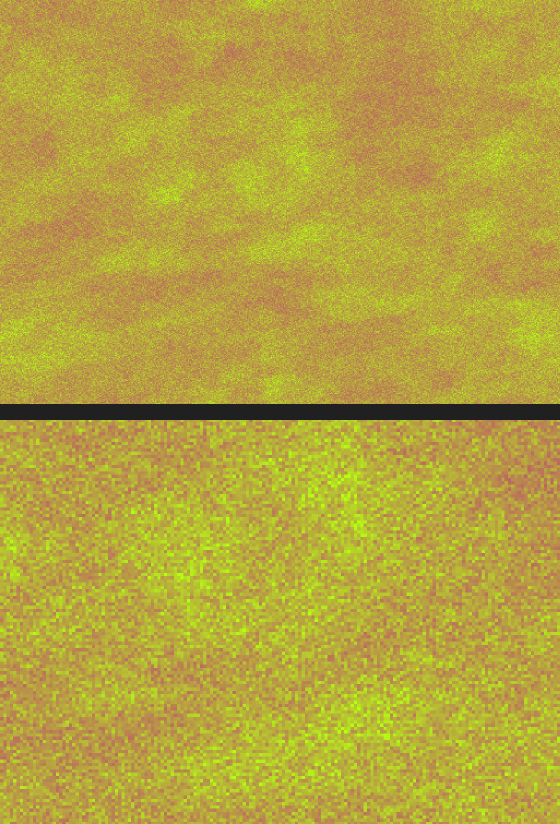
Top, the full canvas; bottom, a detail of the centre.
Reproduce this texture procedurally as a WebGL 2 fragment shader.

```glsl
#version 300 es
precision highp float;
// Fine grain between brown and lime, tinted by small, faint, slightly tilted clouds.

uniform vec2 u_resolution;
out vec4 outColor;

const vec3 LIME = vec3(0.71, 0.93, 0.10);
const vec3 BROWN = vec3(0.73, 0.45, 0.355);
const float GRAIN_ROWS = 370.0;     // grains per canvas height
const float GRAIN_CONTRAST = 0.52;  // half width of the grain's spread
const float MEAN_LIME = 0.42;       // mean position between brown and lime
const float LIME_SKEW = 0.3;        // shortens the brown tail, lengthens the lime one
const float CLOUD_CONTRAST = 0.9;   // how strongly clouds shift the mix
const float CLOUD_SCALE = 6.5;      // coarsest cloud cells per canvas height
const float CLOUD_STRETCH = 1.7;    // length of clouds along the streaks
const float CLOUD_TILT = 0.12;      // rise of the streaks, in radians
const float OCTAVE_GAIN = 0.95;
const int OCTAVES = 4;
const int SUBSAMPLES = 2;           // per axis, smooths grain edges

float hash(vec2 p) {
    return fract(sin(dot(p, vec2(12.9898, 78.233))) * 43758.5453);
}

float valueNoise(vec2 p) {
    vec2 cell = floor(p);
    vec2 f = fract(p);
    f = f * f * (3.0 - 2.0 * f);
    float low = mix(hash(cell), hash(cell + vec2(1.0, 0.0)), f.x);
    float high = mix(hash(cell + vec2(0.0, 1.0)), hash(cell + vec2(1.0, 1.0)), f.x);
    return mix(low, high, f.y);
}

// Layered noise along the streak direction, centred on zero
float clouds(vec2 uv) {
    float c = cos(CLOUD_TILT);
    float s = sin(CLOUD_TILT);
    vec2 along = vec2(c * uv.x + s * uv.y, c * uv.y - s * uv.x);
    vec2 p = along * CLOUD_SCALE * vec2(1.0 / CLOUD_STRETCH, 1.0) + 23.0;
    float sum = 0.0;
    float total = 0.0;
    float weight = 1.0;
    for (int i = 0; i < OCTAVES; i++) {
        sum += weight * valueNoise(p);
        total += weight;
        weight *= OCTAVE_GAIN;
        p = p * 1.93 + vec2(17.3, 41.7);
    }
    return sum / total - 0.5;
}

// Bell-shaped random value per grain, from -1 to 1
float grainValue(vec2 uv) {
    vec2 cell = floor(uv * GRAIN_ROWS);
    return hash(cell + 0.37) + hash(cell.yx + vec2(71.19, 613.73)) - 1.0;
}

void main() {
    // Average the grains that fall under this pixel
    float grain = 0.0;
    for (int j = 0; j < SUBSAMPLES; j++) {
        for (int i = 0; i < SUBSAMPLES; i++) {
            vec2 offset = (vec2(i, j) + 0.5) / float(SUBSAMPLES) - 0.5;
            grain += grainValue((gl_FragCoord.xy + offset) / u_resolution.y);
        }
    }
    grain /= float(SUBSAMPLES * SUBSAMPLES);

    float cloud = clouds(gl_FragCoord.xy / u_resolution.y);
    float shift = CLOUD_CONTRAST * cloud + GRAIN_CONTRAST * grain;
    float lime = MEAN_LIME + shift + LIME_SKEW * shift * shift;
    outColor = vec4(mix(BROWN, LIME, lime), 1.0);
}
```
